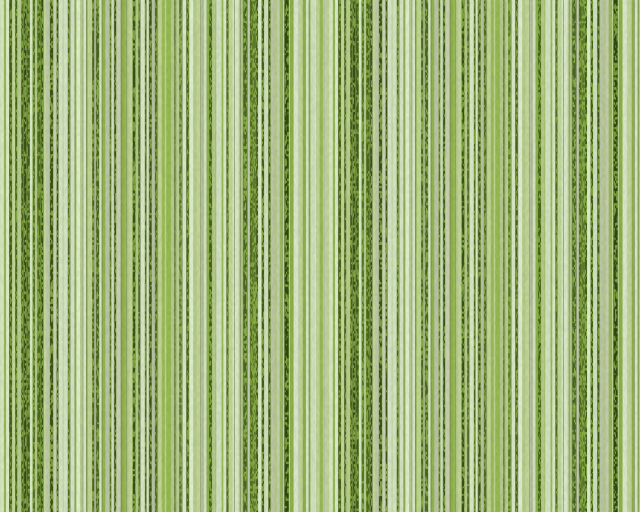
Reproduce this pattern procedurally as a Shadertoy shader.

```glsl
// Fine vertical green and cream stripes with ink-flecked threads, like a woven wallpaper.

const float REPEAT_WIDTH = 0.514;   // fraction of the canvas width
const float THREADS = 112.0;        // threads per repeat, even so that tones alternate

const vec3 CREAM = vec3(0.82, 0.88, 0.75);
const vec3 STONE = vec3(0.74, 0.77, 0.66);
const vec3 PISTACHIO = vec3(0.71, 0.79, 0.55);
const vec3 LEAF = vec3(0.57, 0.70, 0.31);
const vec3 MOSS = vec3(0.50, 0.64, 0.25);
const vec3 SHADE = vec3(0.40, 0.46, 0.28);
const vec3 INK = vec3(0.17, 0.26, 0.06);

float hash(vec2 p) {
    vec3 q = fract(vec3(p.xyx) * 0.1031);
    q += dot(q, q.yzx + 33.33);
    return fract((q.x + q.y) * q.z);
}

float valueNoise(vec2 p) {
    vec2 cell = floor(p);
    vec2 f = fract(p);
    f = f * f * (3.0 - 2.0 * f);
    float low = mix(hash(cell), hash(cell + vec2(1, 0)), f.x);
    float high = mix(hash(cell + vec2(0, 1)), hash(cell + vec2(1, 1)), f.x);
    return mix(low, high, f.y);
}

// Share of the interval centred on x that lies between left and right
float coverage(float x, float left, float right, float width) {
    float overlap = min(right, x + 0.5 * width) - max(left, x - 0.5 * width);
    return clamp(overlap / width, 0.0, 1.0);
}

float bump(float phase, float centre, float radius) {
    float d = (phase - centre) / radius;
    return exp(-d * d);
}

// Broad drift between green zones (positive) and pale zones (negative)
float greenDrift(float phase) {
    float green = bump(phase, 0.07, 0.03) + bump(phase, 0.31, 0.03)
        + bump(phase, 0.39, 0.02) + bump(phase, 0.77, 0.05);
    float pale = bump(phase, 0.24, 0.03) + bump(phase, 0.59, 0.03)
        + bump(phase, 0.68, 0.025) + bump(phase, 0.90, 0.03);
    return green - pale;
}

// Left edge of a thread, in thread units
float threadEdge(float index) {
    return index + 0.9 * (hash(vec2(mod(index, THREADS), 7.0)) - 0.5);
}

// Soft dashes along the core of a thread, denser in some stretches
float inkFlecks(vec2 p, float index, float across) {
    float core = 1.0 - smoothstep(0.2, 0.75, abs(across - 0.5));
    float fleck = valueNoise(p * vec2(420.0, 260.0) + index * 17.0);
    float density = valueNoise(vec2(index * 3.7, p.y * 18.0));
    float threshold = mix(0.58, 0.30, density);
    return core * smoothstep(threshold - 0.2, threshold + 0.25, fleck);
}

vec3 threadColour(vec2 p, float index, float across) {
    float id = mod(index, THREADS);
    float flip = step(0.86, hash(vec2(id, 5.0)));
    float pick = hash(vec2(id, 41.0)) + 0.22 * greenDrift(id / THREADS);

    vec3 colour;
    if (mod(id + flip, 2.0) < 0.5) {
        // Light threads
        colour = pick < 0.52 ? CREAM : pick < 0.72 ? STONE : PISTACHIO;
    } else if (pick < 0.58) {
        // Plain green threads
        colour = pick < 0.27 ? PISTACHIO : LEAF;
    } else {
        // Flecked threads
        float depth = mix(0.5, 0.9, hash(vec2(id, 67.0)));
        colour = mix(MOSS, INK, depth * inkFlecks(p, index, across));
    }
    return colour + 0.06 * (hash(vec2(id, 59.0)) - 0.5);
}

vec3 stripes(vec2 p, float pixel) {
    float scale = THREADS / REPEAT_WIDTH;
    float x = p.x * scale;
    float width = pixel * scale;
    vec3 sum = vec3(0.0);
    float total = 0.0;
    float shadow = 0.0;
    for (int i = -2; i <= 2; i++) {
        float index = floor(x) + float(i);
        float left = threadEdge(index);
        float right = threadEdge(index + 1.0);
        float share = coverage(x, left, right, width);
        float across = clamp((x - left) / (right - left), 0.0, 1.0);
        if (share > 0.0) sum += share * threadColour(p, index, across);
        total += share;

        // Hairline shadow beside some threads
        float strength = step(0.62, hash(vec2(mod(index, THREADS), 83.0)));
        shadow += strength * coverage(x, left, left + 0.25, width);
    }
    return mix(sum / max(total, 0.001), SHADE, 0.7 * min(shadow, 1.0));
}

void mainImage(out vec4 fragColor, in vec2 fragCoord) {
    float pixel = 1.0 / iResolution.x;
    vec2 p = fragCoord * pixel;
    vec3 colour = stripes(p, pixel);

    // Fibre grain, stretched along the threads
    float grain = valueNoise(p * vec2(420.0, 200.0) + 91.0) - 0.5;
    colour *= 1.0 + 0.06 * grain;
    fragColor = vec4(clamp(colour, 0.0, 1.0), 1.0);
}
```
